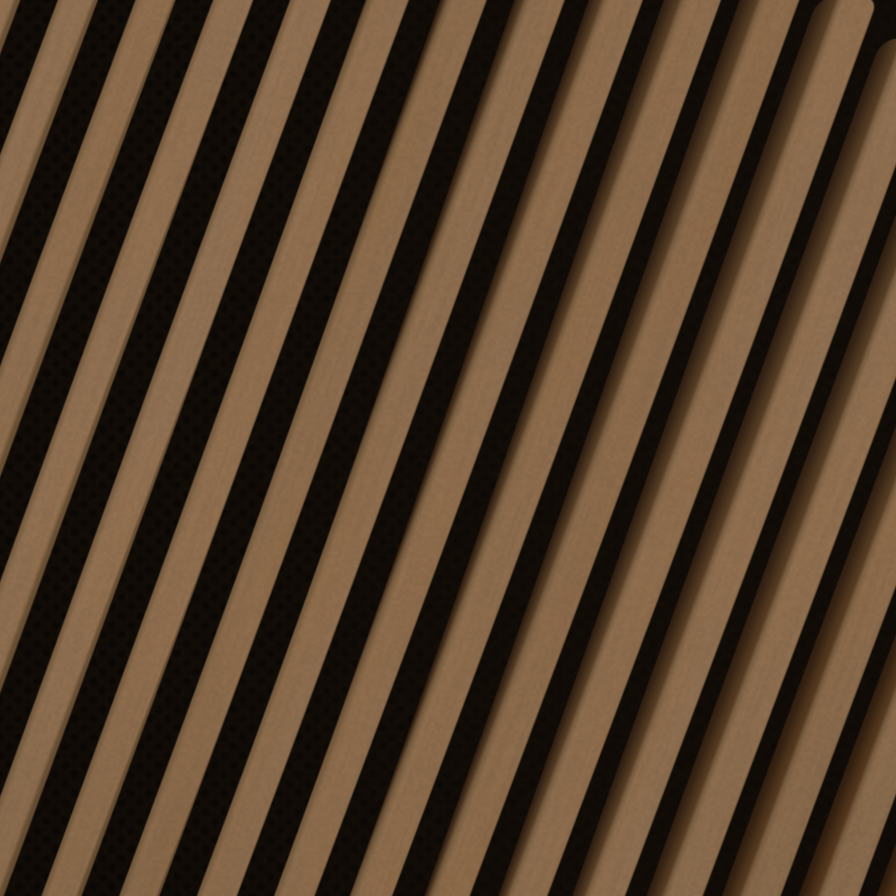
Give the GLSL for this pattern, as a WebGL 1 fragment shader.

```glsl
precision highp float;
// Slanted wooden slats over dark felt, repeated along a sheared axis.
// Each slat has a lit face and side walls that widen with the viewing angle;
// value noise adds grain, and a rounded box shapes the slat ends.

uniform vec2 u_resolution;

const float SLANT = 0.368;        // horizontal shift per unit of height
const float PERIOD = 0.0870;      // slat spacing, measured horizontally
const float FIRST_EDGE = 0.0228;  // right edge of slat zero
const float FACE_WIDTH = 0.0450;
const float SOFTNESS = 0.0016;

const vec3 FELT = vec3(0.062, 0.042, 0.024);
const vec3 WALL_DARK = vec3(0.190, 0.125, 0.070);
const vec3 WALL_LIGHT = vec3(0.330, 0.235, 0.140);
const vec3 WOOD_EDGE = vec3(0.440, 0.338, 0.228);
const vec3 WOOD_WARM = vec3(0.552, 0.418, 0.284);
const vec3 WOOD_COOL = vec3(0.542, 0.424, 0.312);

float hash(vec2 p) {
  p = fract(p * vec2(0.1031, 0.1137));
  p += dot(p, p.yx + 33.33);
  return fract((p.x + p.y) * p.x * 17.0);
}

float valueNoise(vec2 p) {
  vec2 cell = floor(p);
  vec2 f = fract(p);
  f = f * f * (3.0 - 2.0 * f);
  float low = mix(hash(cell), hash(cell + vec2(1.0, 0.0)), f.x);
  float high = mix(hash(cell + vec2(0.0, 1.0)), hash(cell + 1.0), f.x);
  return mix(low, high, f.y);
}

float roundedBox(vec2 p, vec2 halfSize, float radius) {
  vec2 q = abs(p) - halfSize + radius;
  return length(max(q, 0.0)) + min(max(q.x, q.y), 0.0) - radius;
}

float coverage(float dist, float blur) {
  return 1.0 - smoothstep(-blur, blur, dist);
}

// Dark cloth with a faint lattice of pits, clearest on the left.
vec3 feltColor(vec2 p) {
  vec2 lattice = fract(vec2(p.x + p.y, p.x - p.y) * 48.0) - 0.5;
  float pit = 1.0 - smoothstep(0.18, 0.40, length(lattice));
  float strength = mix(0.40, 0.12, smoothstep(0.1, 0.8, p.x));
  float fuzz = 0.88 + 0.24 * valueNoise(p * 230.0);
  return FELT * fuzz * (1.08 - strength * pit);
}

// Face colour: tone per slat, streaks along its length and fine speckle.
vec3 woodColor(vec2 p, float across, float along, float id) {
  float tone = hash(vec2(id + 21.0, 7.0));
  float patches = valueNoise(vec2(across * 25.0 + id * 5.0, along * 5.0) + 40.0);
  float streak = valueNoise(vec2(across * 260.0 + id * 31.0, along * 14.0) + 40.0);
  float speckle = valueNoise(p * 290.0) - 0.5;
  vec3 wood = mix(WOOD_WARM, WOOD_COOL, 0.5 * tone + 0.5 * patches);
  return wood * (0.97 + 0.05 * tone + 0.04 * (streak - 0.5) + 0.05 * speckle);
}

// Side wall running from deep shade at the felt to dim wood at the face.
vec3 wallColor(float rise, vec2 p) {
  vec3 wall = mix(WALL_DARK, WALL_LIGHT, smoothstep(0.0, 1.0, rise));
  float warmth = smoothstep(0.6, 1.0, p.x) * smoothstep(0.4, 1.0, p.y);
  return wall * mix(vec3(1.0), vec3(1.04, 0.94, 0.78), warmth);
}

// One slat; across is the distance leftward from its right edge.
vec3 drawSlat(vec3 base, vec2 p, float across, float id, float blur) {
  float leftWall = 0.022 * smoothstep(0.25, 0.90, p.x);
  float rightWall = 0.009 * (1.0 - smoothstep(0.0, 0.32, p.x));
  float width = FACE_WIDTH + leftWall;

  // The ends step down to the right; most lie above the canvas.
  float tip = 0.047 * (id - 11.0) - 0.004;
  vec2 local = vec2(across - 0.5 * width, p.y - tip - 2.0);
  float body = coverage(roundedBox(local, vec2(0.5 * width, 2.0), 0.018), blur);

  vec3 face = woodColor(p, across, p.y, id);
  float leftShade = smoothstep(FACE_WIDTH - 0.009, FACE_WIDTH, across);
  float rightShade = 1.0 - smoothstep(0.0, 0.003, across);
  face = mix(face, WOOD_EDGE, max(0.85 * leftShade, 0.6 * rightShade));

  float rise = (width - across) / max(leftWall, 0.001);
  float onLeftWall = smoothstep(-0.003, 0.003, across - FACE_WIDTH);
  onLeftWall *= smoothstep(0.0, 0.006, leftWall);
  vec3 color = mix(face, wallColor(rise, p), onLeftWall);

  float onRightWall = 1.0 - smoothstep(rightWall * 0.4, rightWall + 0.001, across);
  onRightWall *= smoothstep(0.0, 0.004, rightWall);
  color = mix(color, mix(WALL_LIGHT, WOOD_EDGE, 0.4), 0.8 * onRightWall);
  return mix(base, color, body);
}

void main() {
  vec2 p = gl_FragCoord.xy / u_resolution;
  p.y = 1.0 - p.y;  // measure downward from the top
  float blur = max(SOFTNESS, 0.75 / u_resolution.y);

  // Shear so that slats become vertical, then find the nearest two.
  float s = p.x + SLANT * p.y + 0.0015 * sin(p.y * 5.0 + p.x * 3.0);
  float id = ceil((s - FIRST_EDGE) / PERIOD);
  float across = FIRST_EDGE + id * PERIOD - s;

  vec3 color = feltColor(p);
  color = drawSlat(color, p, across - PERIOD, id - 1.0, blur);
  color = drawSlat(color, p, across, id, blur);
  color = drawSlat(color, p, across + PERIOD, id + 1.0, blur);

  // Light falls off gently toward the lower corners.
  float falloff = smoothstep(0.55, 1.0, p.y) * abs(p.x - 0.5);
  gl_FragColor = vec4(color * (1.0 - 0.10 * falloff), 1.0);
}
```
